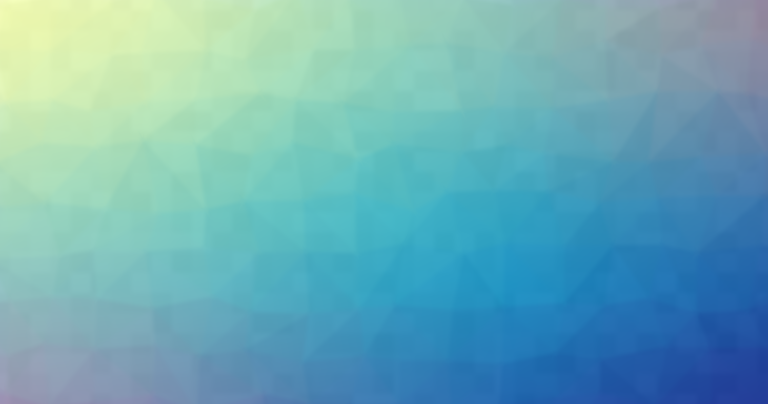
This background is drawn by a Shadertoy shader. Its source:

```glsl
// Soft low-poly mesh of triangles, fading from pale yellow through teal to deep blue.

const float ROWS = 8.0;       // mesh cells over the canvas height
const float JITTER = 0.46;    // total wander of a mesh vertex, in cells
const float SOFTNESS = 0.07;  // blur of the facet edges, in cells
const float FLATNESS = 0.45;  // 0: smooth gradient, 1: flat facets
const float BLOCKS = 20.0;    // faint mosaic blocks over the canvas height

const vec3 RAMP[9] = vec3[9](
    vec3(1.00, 1.00, 0.85), vec3(0.94, 0.98, 0.69), vec3(0.79, 0.92, 0.71),
    vec3(0.51, 0.81, 0.73), vec3(0.265, 0.71, 0.77), vec3(0.12, 0.57, 0.76),
    vec3(0.13, 0.37, 0.66), vec3(0.145, 0.20, 0.58), vec3(0.03, 0.11, 0.35));

vec2 hash22(vec2 p) {
    vec3 q = fract(p.xyx * vec3(0.1031, 0.1030, 0.0973));
    q += dot(q, q.yzx + 33.33);
    return fract((q.xx + q.yz) * q.zy);
}

vec3 ramp(float t) {
    float s = clamp(mix(0.9, 7.0, t), 0.0, 7.999);
    int i = int(s);
    return mix(RAMP[i], RAMP[i + 1], fract(s));
}

// Average of a rightward and a downward ramp, with mauve off-diagonal corners
vec3 gradient(vec2 uv) {
    float down = 1.0 - uv.y;
    float offset = uv.x - down;
    vec3 mauve = mix(vec3(0.06, -0.03, 0.05), vec3(0.04, -0.05, -0.01), step(0.0, offset));
    return 0.5 * (ramp(uv.x) + ramp(down - 0.03)) + offset * offset * mauve;
}

vec2 meshVertex(vec2 cell) {
    return cell + JITTER * (hash22(cell + 17.0) - 0.5);
}

// Signed distance to the line a-b, positive on its left
float edgeSide(vec2 p, vec2 a, vec2 b) {
    vec2 e = normalize(b - a);
    return e.x * (p.y - a.y) - e.y * (p.x - a.x);
}

// Facet colour in rgb and soft coverage in w, premultiplied
vec4 facet(vec2 p, vec2 a, vec2 b, vec2 c, vec2 meshSize) {
    float inside = min(edgeSide(p, a, b), min(edgeSide(p, b, c), edgeSide(p, c, a)));
    float cover = smoothstep(-SOFTNESS, SOFTNESS, inside);
    vec2 middle = (a + b + c) / 3.0;
    float shade = 0.02 * (hash22(floor(middle * 50.0)).x - 0.5);
    vec3 colour = gradient(mix(p, middle, FLATNESS) / meshSize) + shade;
    return vec4(colour, 1.0) * cover;
}

// Value noise with flat blocks and short blends between them
float blockNoise(vec2 p) {
    vec2 i = floor(p);
    vec2 f = smoothstep(0.3, 0.7, fract(p));
    float low = mix(hash22(i).x, hash22(i + vec2(1.0, 0.0)).x, f.x);
    float high = mix(hash22(i + vec2(0.0, 1.0)).x, hash22(i + 1.0).x, f.x);
    return mix(low, high, f.y) - 0.5;
}

void mainImage(out vec4 fragColor, in vec2 fragCoord) {
    vec2 meshSize = ROWS * vec2(iResolution.x / iResolution.y, 1.0);
    vec2 p = fragCoord / iResolution.xy * meshSize;

    // Blend the two triangles of every nearby cell, split along either diagonal
    vec4 sum = vec4(0.0);
    for (int y = -1; y <= 1; y++) {
        for (int x = -1; x <= 1; x++) {
            vec2 cell = floor(p) + vec2(x, y);
            vec2 a = meshVertex(cell);
            vec2 b = meshVertex(cell + vec2(1.0, 0.0));
            vec2 c = meshVertex(cell + vec2(1.0, 1.0));
            vec2 d = meshVertex(cell + vec2(0.0, 1.0));
            bool rising = hash22(cell + 71.0).y < 0.65;
            sum += rising ? facet(p, a, b, c, meshSize) : facet(p, a, b, d, meshSize);
            sum += rising ? facet(p, a, c, d, meshSize) : facet(p, b, c, d, meshSize);
        }
    }
    vec3 colour = sum.rgb / max(sum.w, 0.001);

    // Faint blocky grain
    colour += 0.022 * blockNoise(fragCoord / iResolution.y * BLOCKS + 40.0);
    fragColor = vec4(clamp(colour, 0.0, 1.0), 1.0);
}
```
